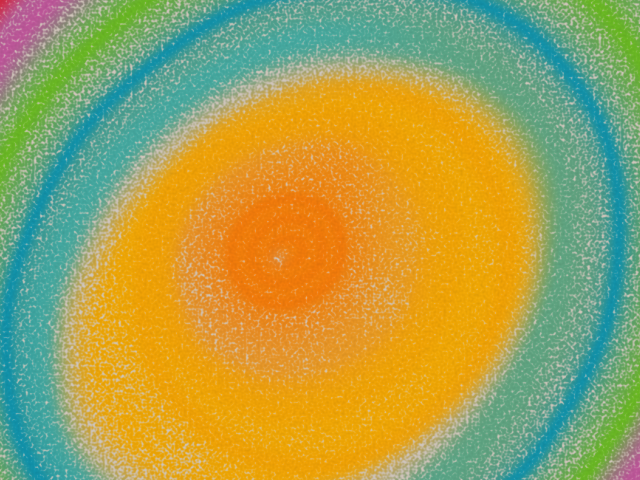
Write a Shadertoy shader that draws this background.

```glsl
#define GRAIN_SCALE 170.0
#define GRAIN_SOFTNESS 0.34
#define HAND_WOBBLE 0.008
#define LINE_WIDTH 0.017
#define SMEAR_WIDTH 0.075
#define DISC_FADE 0.055

const vec3 PAPER = vec3(0.80, 0.76, 0.72);
const vec3 SAGE = vec3(0.45, 0.65, 0.49);
const vec3 BEIGE = vec3(0.77, 0.68, 0.48);
const vec3 RED = vec3(0.85, 0.16, 0.25);
const vec3 PINK = vec3(0.77, 0.34, 0.62);
const vec3 GREEN = vec3(0.42, 0.74, 0.12);
const vec3 BLUE = vec3(0.05, 0.58, 0.69);
const vec3 TEAL = vec3(0.27, 0.68, 0.65);
const vec3 MINT = vec3(0.38, 0.66, 0.52);
const vec3 GOLD = vec3(0.96, 0.67, 0.02);
const vec3 PEACH = vec3(0.91, 0.58, 0.24);
const vec3 ORANGE = vec3(0.97, 0.51, 0.04);

vec2 gradientAt(vec2 cell) {
    vec3 h = fract(cell.xyx * vec3(0.1031, 0.1030, 0.0973));
    h += dot(h, h.yzx + 33.33);
    float angle = 6.2832 * fract((h.x + h.y) * h.z);
    return vec2(cos(angle), sin(angle));
}

float gradientNoise(vec2 p) {
    vec2 i = floor(p), f = p - i;
    vec2 u = f * f * f * (f * (f * 6.0 - 15.0) + 10.0);
    vec2 e = vec2(0.0, 1.0);
    float low = mix(dot(gradientAt(i), f), dot(gradientAt(i + e.yx), f - e.yx), u.x);
    float high = mix(dot(gradientAt(i + e), f - e), dot(gradientAt(i + 1.0), f - 1.0), u.x);
    return mix(low, high, u.y);
}

// Approximate signed distance to an ellipse sheared sideways by lean
float ellipse(vec2 p, vec2 centre, vec2 radii, float lean) {
    vec2 q = p - centre;
    q.x -= lean * q.y;
    vec2 n = q / radii;
    float f = length(n);
    return f * (f - 1.0) / max(length(n / radii), 1e-4);
}

float stroke(float d, float width) {
    return exp(-d * d / (width * width));
}

// Ink holds a colour and the share of paper it covers
void rub(inout vec4 ink, vec3 colour, float cover, float amount) {
    ink = mix(ink, vec4(colour, cover), clamp(amount, 0.0, 1.0));
}

void mainImage(out vec4 fragColor, in vec2 fragCoord) {
    vec2 uv = fragCoord / iResolution.y;
    vec2 p = uv + HAND_WOBBLE * vec2(gradientNoise(uv * 5.0), gradientNoise(uv * 5.0 + 31.0));
    float cloud = gradientNoise(uv * 9.0 + 7.0);

    float pinkD = ellipse(p, vec2(0.646, 0.418), vec2(0.842, 0.868), 0.15);
    float greenD = ellipse(p, vec2(0.656, 0.401), vec2(0.742, 0.770), 0.19);
    float blueD = ellipse(p, vec2(0.652, 0.401), vec2(0.628, 0.639), 0.19);
    float tealD = ellipse(p, vec2(0.622, 0.378), vec2(0.533, 0.552), 0.235);
    float discD = ellipse(p, vec2(0.637, 0.392), vec2(0.465, 0.447), 0.33);
    float coreD = ellipse(p, vec2(0.596, 0.476), vec2(0.116, 0.110), 0.05);

    // Outer bands
    vec4 ink = vec4(SAGE, 0.62 + 0.2 * cloud);
    rub(ink, GREEN, 0.70, 0.62 * stroke(greenD, SMEAR_WIDTH));
    float pinkSide = 1.0 - smoothstep(1.5, 1.9, uv.x + uv.y);
    rub(ink, PINK, 0.75, pinkSide * 0.9 * smoothstep(-0.10, 0.0, pinkD));
    rub(ink, PINK, 0.95, pinkSide * 0.7 * stroke(pinkD, LINE_WIDTH));
    rub(ink, RED, 0.90, pinkSide * smoothstep(0.03, 0.09, pinkD));
    rub(ink, GREEN, 0.96, 0.85 * stroke(greenD, LINE_WIDTH * 1.15));

    // Blue and teal bands, greener to the right
    vec3 teal = mix(TEAL, MINT, smoothstep(0.6, 1.05, uv.x));
    rub(ink, BEIGE, 0.40, smoothstep(0.0, -0.08, tealD));
    rub(ink, teal, 0.78, 0.88 * stroke(tealD, SMEAR_WIDTH * 0.85));
    rub(ink, teal, 0.92, 0.6 * stroke(tealD, LINE_WIDTH * 1.6));
    rub(ink, BLUE, 0.72, 0.5 * stroke(blueD, SMEAR_WIDTH * 0.65));
    rub(ink, BLUE, 0.97, 0.88 * stroke(blueD, LINE_WIDTH));

    // Golden disc, thinner at the lower left
    float disc = smoothstep(DISC_FADE, -DISC_FADE, discD);
    float thin = smoothstep(0.75, 0.25, uv.x + uv.y * 0.6);
    rub(ink, GOLD, 0.87 - 0.22 * thin + 0.2 * cloud, disc);

    // Peach hollow and orange halo
    float hollowD = ellipse(p, vec2(0.626, 0.457), vec2(0.285, 0.283), 0.08);
    float hollow = smoothstep(0.03, -0.05, hollowD);
    float warmth = stroke(length(p - vec2(0.54, 0.43)), 0.30);
    rub(ink, PEACH, 0.68 + 0.25 * cloud, hollow * (0.25 + 0.65 * warmth));
    rub(ink, ORANGE, 0.80, 0.75 * stroke(max(coreD, 0.0), 0.075));
    rub(ink, ORANGE, 0.80, 0.45 * stroke(length(p - vec2(0.70, 0.64)), 0.09));

    // Golden strokes winding inward
    for (int i = 0; i < 3; i++) {
        float t = sqrt(float(i) * 0.5);
        float d = ellipse(p, mix(vec2(0.677, 0.427), vec2(0.620, 0.460), t),
                          mix(vec2(0.378, 0.396), vec2(0.275, 0.270), t), 0.09);
        rub(ink, GOLD - vec3(0.0, 0.03, 0.0), 0.98, (0.75 - 0.25 * t) * disc * stroke(d, 0.026));
    }

    // Orange core with looping strokes and a worn middle
    rub(ink, ORANGE, 0.88 + 0.2 * cloud, 0.9 * smoothstep(0.015, -0.015, coreD));
    for (int i = 0; i < 3; i++) {
        rub(ink, ORANGE - vec3(0.01, 0.03, 0.0), 1.05, 0.8 * stroke(coreD + 0.042 * float(i), 0.014));
    }
    rub(ink, PEACH, 0.60, 0.7 * stroke(length(p - vec2(0.578, 0.463)), 0.02));

    // Paper tooth shows where the pigment is thin
    float tooth = 0.5 + 0.65 * gradientNoise(uv * GRAIN_SCALE)
                + 0.35 * gradientNoise(uv * GRAIN_SCALE * 0.53 + 19.0);
    float bare = smoothstep(-GRAIN_SOFTNESS, GRAIN_SOFTNESS, tooth - ink.a);
    vec3 colour = mix(ink.rgb, PAPER, bare);
    colour *= 0.97 + 0.10 * (tooth - 0.5);
    fragColor = vec4(clamp(colour, 0.0, 1.0), 1.0);
}
```
